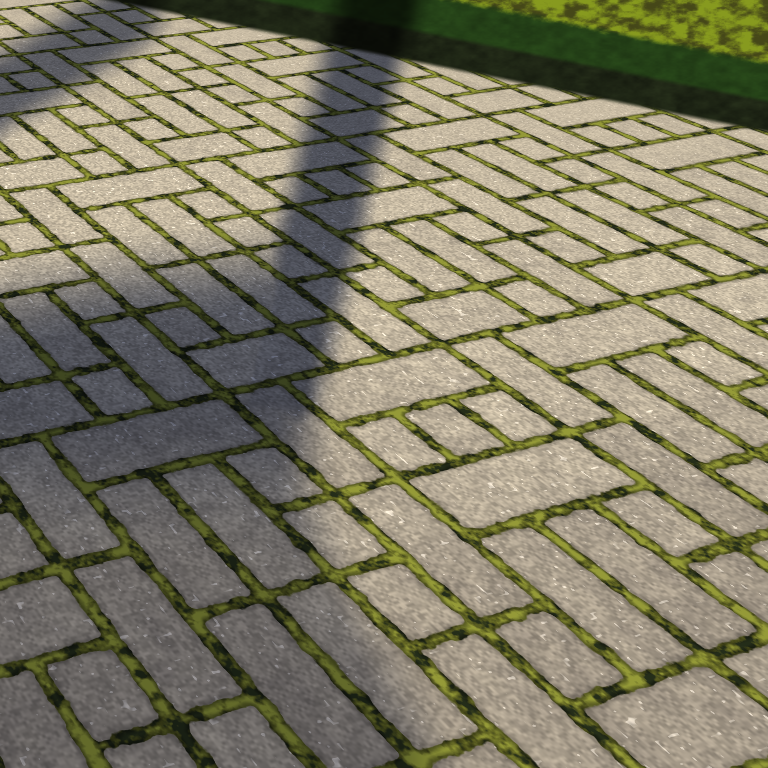
Give the GLSL for this texture, as a WebGL 2 fragment shader.

```glsl
#version 300 es
precision highp float;
uniform vec2 u_resolution;
out vec4 outColor;

#define HORIZON 1.521
#define VANISH_LEFT -0.846
#define VANISH_RIGHT 4.818
#define CELL vec2(0.0915, 0.31)
#define GRID_START vec2(0.826, 4.38)
#define JOINT vec2(0.095, 0.07)
#define ROUNDING 0.06
#define JOINT_WEAR 0.07
#define SHADE_TINT vec3(0.39, 0.43, 0.55)

const vec3 STONE_PALE = vec3(0.77, 0.72, 0.63);
const vec3 STONE_WORN = vec3(0.56, 0.52, 0.47);
const vec3 MOSS_LIGHT = vec3(0.53, 0.55, 0.20);
const vec3 MOSS_MID = vec3(0.34, 0.35, 0.12);
const vec3 SOIL = vec3(0.13, 0.16, 0.09);
const vec3 VERGE = vec3(0.14, 0.25, 0.09);

float hash(vec2 p) {
    return fract(sin(dot(p, vec2(127.1, 311.7))) * 43758.55);
}

float noise(vec2 p) {
    vec2 i = floor(p), f = fract(p);
    f = f * f * (3.0 - 2.0 * f);
    return mix(mix(hash(i), hash(i + vec2(1, 0)), f.x),
               mix(hash(i + vec2(0, 1)), hash(i + vec2(1, 1)), f.x), f.y);
}

float fbm(vec2 p) {
    float sum = 0.0, gain = 0.5;
    for (int k = 0; k < 4; k++) {
        sum += gain * noise(p);
        p = p * 2.03 + 17.3;
        gain *= 0.5;
    }
    return sum / 0.9375;
}

// Corner (xy) and size (zw) of the stone covering a cell; 4 by 6 cells repeat
vec4 stoneAt(vec2 cell) {
    float c = mod(cell.x, 4.0), r = mod(cell.y, 6.0);
    vec2 tile = floor(cell / vec2(4, 6));
    bool varied = mod(tile.x + tile.y, 2.0) > 0.5;
    vec2 back = vec2(0), size = vec2(1);
    if (c < 3.0 && (r == 0.0 || (varied && r == 2.0))) {
        back.x = c; size.x = 3.0;
    } else if (varied && r == 1.0 && c < 3.0) {
        size = vec2(1);
    } else if (r == 5.0 && (c == 3.0 || c == 0.0)) {
        back.x = c == 0.0 ? 1.0 : 0.0; size.x = 2.0;
    } else if (c < 2.0 && r >= 1.0 && r <= 4.0) {
        back.y = mod(r - 1.0, 2.0); size.y = 2.0;
    } else if (c == 3.0 && r < 4.0) {
        back.y = mod(r, 2.0); size.y = 2.0;
    } else if (c == 2.0 && r >= 4.0) {
        back.y = r - 4.0; size.y = 2.0;
    }
    return vec4(cell - back, size);
}

float roundedBox(vec2 p, vec2 halfSize) {
    vec2 q = abs(p) - halfSize + ROUNDING;
    return length(max(q, 0.0)) + min(max(q.x, q.y), 0.0) - ROUNDING;
}

float segment(vec2 p, vec2 a, vec2 b) {
    vec2 d = b - a;
    return length(p - a - d * clamp(dot(p - a, d) / dot(d, d), 0.0, 1.0));
}

// Soft tree shadow: trunk, crown spreading to the left, and a far branch
float shadow(vec2 p) {
    vec2 q = p + 0.025 * (vec2(fbm(p * 9.0), fbm(p * 9.0 + 5.0)) - 0.5);
    float center = 0.36 + 0.26 * (q.y - 0.5);
    float trunk = 1.0 - smoothstep(0.028, 0.075, abs(q.x - center));
    trunk *= smoothstep(0.38, 0.48, q.y);
    float edge = 0.41 + 0.16 * smoothstep(0.4, 0.0, q.y);
    float crown = 1.0 - smoothstep(edge - 0.06, edge + 0.03, q.x);
    crown *= 1.0 - smoothstep(0.60, 0.74, q.y + 0.15 * (0.35 - q.x));
    crown *= mix(0.55, 0.95, smoothstep(0.25, 0.48, q.y));
    float branch = 1.0 - smoothstep(0.02, 0.07, segment(q, vec2(-0.1, 0.82), vec2(0.16, 0.98)));
    return max(max(trunk, crown), branch * 0.9);
}

void main() {
    vec2 uv = gl_FragCoord.xy / u_resolution;
    float shade = shadow(uv);

    // Ground plane with one vanishing point for each stone direction
    float depth = HORIZON - uv.y;
    vec2 ground = vec2(uv.x - VANISH_LEFT, VANISH_RIGHT - uv.x) / depth;
    ground = (ground - GRID_START) / CELL * vec2(1, -1);
    vec2 spread = fwidth(ground);
    float blur = max(spread.x, spread.y);
    float detail = 1.0 - smoothstep(0.03, 0.11, blur);

    // Stones: separate tones, grain, stains and pale chips
    vec4 stone = stoneAt(floor(ground));
    float wear = JOINT_WEAR * (fbm(ground * 6.0) - 0.5) * (0.4 + detail);
    float dist = roundedBox(ground - stone.xy - 0.5 * stone.zw, 0.5 * stone.zw - JOINT) + wear;
    float tone = 0.35 + 0.75 * smoothstep(0.1, 0.75, uv.y) + 0.3 * (hash(stone.xy) - 0.5);
    tone += 0.7 * (fbm(ground * 4.0 + 30.0) - 0.5);
    vec3 stoneColor = mix(STONE_WORN, STONE_PALE, clamp(tone, -0.3, 1.1));
    stoneColor *= 1.0 + 0.3 * detail * (noise(ground * 28.0) - 0.5);
    stoneColor += 0.22 * detail * smoothstep(0.86, 0.96, noise(ground * 17.0 + 9.0));
    stoneColor *= 1.0 - 0.15 * smoothstep(-0.08, 0.0, dist);

    // Moss in the joints, darkest along the stones' edges
    float growth = fbm(ground * 7.0 + 60.0) + 0.25 * detail * (noise(ground * 25.0) - 0.5);
    vec3 moss = mix(SOIL, MOSS_MID, smoothstep(0.25, 0.45, growth));
    moss = mix(moss, MOSS_LIGHT, smoothstep(0.4, 0.65, growth));
    moss *= mix(0.65, 1.1, smoothstep(0.0, 0.07, dist));
    vec3 color = mix(stoneColor, moss, smoothstep(-0.5, 0.5, dist / blur));
    color *= mix(vec3(1), SHADE_TINT, shade);

    // Dark kerb, shaded verge and sunny grass behind the paving
    float rise = uv.y - 1.0 + 0.2 * (uv.x - 0.14);
    float blades = fbm(uv * vec2(70, 110));
    float soft = 1.5 / u_resolution.y + 0.002;
    vec3 lawn = mix(MOSS_MID * 0.8, MOSS_LIGHT * vec3(1, 1.1, 0.6), smoothstep(0.25, 0.7, blades));
    vec3 border = mix(SOIL * (0.6 + 0.6 * blades), VERGE * (0.8 + 0.4 * blades),
                      smoothstep(0.036, 0.044, rise));
    border = mix(border, lawn, smoothstep(0.085, 0.095, rise + 0.008 * (blades - 0.5)));
    border *= 1.0 - 0.65 * shade;
    color = mix(color, border, smoothstep(-soft, soft, rise));

    outColor = vec4(color, 1.0);
}
```
